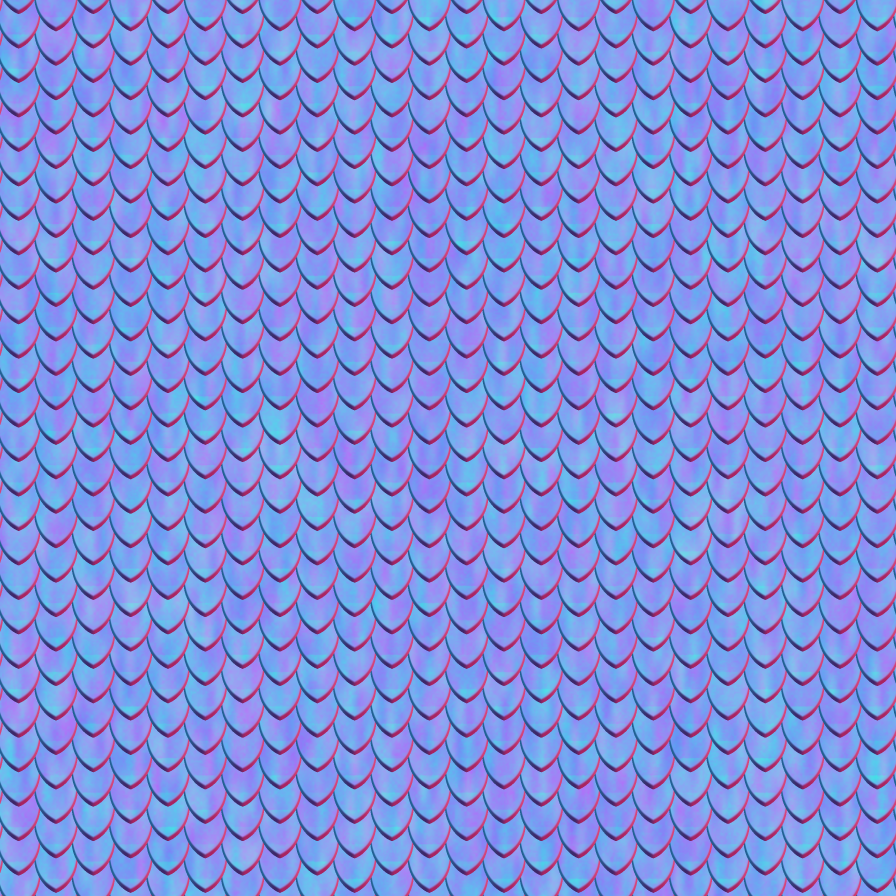
Give the GLSL for this texture map, as a Shadertoy shader.

```glsl
// Overlapping pointed scales shaded like a tangent-space normal map.
// Each column stacks scales downward; odd columns shift by half a step, the
// highest tip covering a point wins, and stretched noise tints its surface.

#define COLUMNS 24.0
#define ROWS 26.0
#define TIP_PHASE 0.59
#define HALF_WIDTH 0.58
#define TIP_SLOPE 0.38
#define SIDE_RISE 0.76
#define RIM_WIDTH 0.080
#define STREAK_TINT 0.34
#define GRAIN 0.12
#define LEDGE_HEIGHT 0.39
#define SAMPLES 3

float hash(vec2 p) {
    return fract(sin(dot(p, vec2(127.1, 311.7))) * 43758.5453);
}

float noise(vec2 p) {
    vec2 i = floor(p), f = fract(p);
    f = f * f * (3.0 - 2.0 * f);
    return mix(mix(hash(i), hash(i + vec2(1, 0)), f.x),
               mix(hash(i + vec2(0, 1)), hash(i + vec2(1, 1)), f.x), f.y);
}

// Height of the lower edge above the tip (x) and its slope (y)
vec2 edgeCurve(float dx) {
    float q = abs(dx) / HALF_WIDTH;
    float root = sqrt(max(1.0 - q * q, 0.002));
    return vec2(TIP_SLOPE * abs(dx) + SIDE_RISE * (1.0 - root),
                TIP_SLOPE + SIDE_RISE * q / (HALF_WIDTH * root));
}

// Rim tint turns from teal on the left, through plum at the tip, to red
vec3 rimColor(float side) {
    vec3 color = mix(vec3(0.13, 0.38, 0.58), vec3(0.24, 0.15, 0.41),
                     smoothstep(-0.85, -0.2, side));
    color = mix(color, vec3(0.66, 0.14, 0.38), smoothstep(-0.2, 0.15, side));
    return mix(color, vec3(0.84, 0.27, 0.48), smoothstep(0.25, 0.95, side));
}

// Vertical streaks, faint patches and fine grain
vec3 surfaceColor(vec2 p, vec2 id, float dx, float height) {
    vec2 shift = 17.0 * vec2(hash(id), hash(id + 5.3));
    vec2 streak = vec2(noise(p * vec2(4.5, 1.0) + shift),
                       noise(p * vec2(4.0, 1.2) + shift.yx + 31.0));
    vec2 patches = vec2(noise(p * vec2(1.1, 0.7) + 9.0),
                        noise(p * vec2(1.0, 0.7) + 47.0));
    vec2 tilt = mix(streak, patches, 0.27) - 0.5;
    tilt.x += 0.12 * dx;

    vec3 color = vec3(0.515, 0.625, 0.95);
    color += STREAK_TINT * tilt.x * vec3(0.9, -0.3, 0.03);
    color += STREAK_TINT * tilt.y * vec3(-0.35, 0.85, -0.10);

    // Two octaves of small bumps
    float bumps = 0.6 * noise(p * vec2(13.0, 10.0))
                + 0.4 * noise(p * vec2(25.0, 21.0) + 63.0) - 0.5;
    color += GRAIN * bumps * vec3(0.9, -1.0, 0.2);

    // Flat-topped cyan ledge above the tip
    float ledge = smoothstep(0.12, LEDGE_HEIGHT - 0.03, height)
                * (1.0 - smoothstep(LEDGE_HEIGHT, LEDGE_HEIGHT + 0.04, height))
                * (1.0 - smoothstep(0.24, 0.34, abs(dx)));
    float strength = 0.3 + 0.7 * hash(id + 3.7);
    return color + ledge * strength * vec3(-0.09, 0.12, -0.03);
}

vec3 scales(vec2 uv) {
    vec2 p = uv * vec2(COLUMNS, ROWS);
    float topTip = -1e5, topDx = 0.0, topAbove = 0.0;
    vec2 id = vec2(0.0);

    // Find the uppermost scale among three neighbouring columns
    for (int k = -1; k <= 1; k++) {
        float column = floor(p.x) + float(k);
        float dx = p.x - column - 0.5;
        float phase = TIP_PHASE - 0.5 * mod(column, 2.0);
        float above = p.y - edgeCurve(dx).x - phase;
        float tip = floor(above) + phase;
        if (abs(dx) < HALF_WIDTH && tip > topTip) {
            topTip = tip;
            topDx = dx;
            topAbove = fract(above);
            id = vec2(column, floor(above));
        }
    }

    // Approximate distance inward from the edge, in column widths
    float rowAspect = COLUMNS / ROWS;
    float slope = edgeCurve(topDx).y * rowAspect;
    float inset = topAbove * rowAspect / sqrt(1.0 + slope * slope);

    // Rim is broadest at the tip and thins toward both sides
    float side = topDx / HALF_WIDTH;
    float width = RIM_WIDTH * (1.2 - 0.5 * smoothstep(0.1, 0.95, abs(side)));
    float rim = 1.0 - smoothstep(0.7 * width, 1.45 * width, inset);
    vec3 color = surfaceColor(p, id, topDx, p.y - topTip);

    // Soft mauve bevel inside the right half of the rim
    float bevel = (1.0 - smoothstep(width, 2.3 * width, inset))
                * smoothstep(-0.1, 0.5, side);
    color = mix(color, vec3(0.68, 0.50, 0.82), 0.6 * bevel);
    return mix(color, rimColor(side), rim);
}

void mainImage(out vec4 fragColor, in vec2 fragCoord) {
    // Average a grid of samples for smooth edges
    vec3 sum = vec3(0.0);
    for (int j = 0; j < SAMPLES * SAMPLES; j++) {
        vec2 cell = vec2(j % SAMPLES, j / SAMPLES);
        vec2 offset = (cell + 0.5) / float(SAMPLES) - 0.5;
        sum += scales((fragCoord + offset) / iResolution.xy);
    }
    fragColor = vec4(clamp(sum / float(SAMPLES * SAMPLES), 0.0, 1.0), 1.0);
}
```
